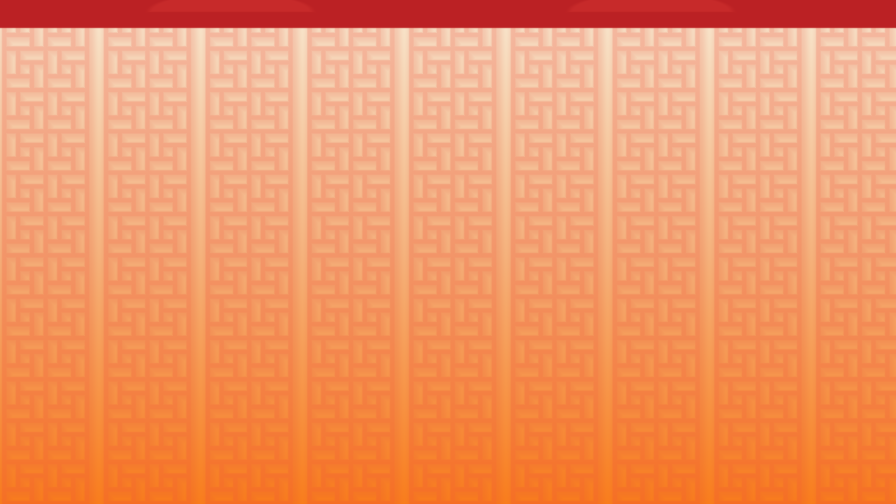
Reproduce this pattern procedurally as a Shadertoy shader.

```glsl
// Pinwheel lattice strips over a cream-to-orange gradient, under a red valance.

const float PITCH = 0.2019;                 // spacing of the strips
const float CELL = 0.0820;                  // size of one pinwheel cell
const vec2 ORIGIN = vec2(0.0086, 0.0015);   // lower left lattice corner
const float BAR_HALF_WIDTH = 0.0046;
const float VALANCE_HEIGHT = 0.0555;

// 1 inside a shape, 0 outside, with an edge of the given softness.
float coverage(float dist, float softness) {
    return 1.0 - smoothstep(-softness, softness, dist);
}

// Distance to an axis-aligned segment with the given centre and half extent.
float segmentDistance(vec2 p, vec2 centre, vec2 halfExtent) {
    return length(max(abs(p - centre) - halfExtent, 0.0));
}

// Distance to one half of the pinwheel: an upright and a crossbar.
float armDistance(vec2 c) {
    float upright = segmentDistance(c, vec2(1.0, 2.0) / 3.0, vec2(0.0, 1.0 / 3.0));
    float crossbar = segmentDistance(c, vec2(2.0, 2.0) / 3.0, vec2(1.0 / 3.0, 0.0));
    return min(upright, crossbar);
}

// Distance to the centre lines of a unit cell; half turns give the other arms.
float cellDistance(vec2 c) {
    vec2 border = min(c, 1.0 - c);
    float arms = min(armDistance(c), armDistance(1.0 - c));
    return min(arms, min(border.x, border.y));
}

// Distance to the repeated strips, each two cells wide.
float latticeDistance(vec2 p) {
    vec2 q = p - ORIGIN;
    float margin = 0.5 * (PITCH - 2.0 * CELL);
    q.x = mod(q.x + margin, PITCH) - margin;
    q /= CELL;
    float outside = max(abs(q.x - 1.0) - 1.0, 0.0);
    q.x = clamp(q.x, 0.0, 2.0);
    return CELL * (cellDistance(fract(q)) + outside);
}

// Three-stop vertical gradient.
vec3 backdrop(float y) {
    vec3 orange = vec3(0.975, 0.49, 0.11);
    vec3 peach = vec3(0.96, 0.70, 0.49);
    vec3 cream = vec3(0.97, 0.91, 0.82);
    vec3 lower = mix(orange, peach, clamp(y * 2.0, 0.0, 1.0));
    return mix(lower, cream, clamp(y * 2.0 - 1.0, 0.0, 1.0));
}

// Flat-bottomed dome, approximate distance; p is relative to its base centre.
float domeDistance(vec2 p, vec2 radius) {
    float ellipse = (length(p / radius) - 1.0) * radius.y;
    return max(ellipse, -p.y);
}

void mainImage(out vec4 fragColor, in vec2 fragCoord) {
    vec2 p = fragCoord / iResolution.y;
    float aspect = iResolution.x / iResolution.y;
    float pixel = 1.0 / iResolution.y;

    // Gradient, soft shadow toward the lower right, then the bars.
    vec3 color = backdrop(p.y);
    vec3 barTint = vec3(0.93, 0.30, 0.22);
    vec2 shadowOffset = vec2(0.005, -0.005);
    float shadow = 1.0 - smoothstep(0.0, 0.020, latticeDistance(p - shadowOffset));
    color = mix(color, barTint * 0.96, 0.17 * shadow);
    float bars = coverage(latticeDistance(p) - BAR_HALF_WIDTH, pixel);
    color = mix(color, mix(backdrop(p.y), barTint, 0.30), 0.9 * bars);

    // Valance with two mirrored domes.
    vec3 valance = vec3(0.735, 0.13, 0.14);
    vec3 domeRed = vec3(0.78, 0.165, 0.165);
    vec2 domePoint = vec2(abs(p.x - 0.492 * aspect) - 0.2345 * aspect, p.y - 0.9765);
    float dome = coverage(domeDistance(domePoint, vec2(0.162, 0.037)), pixel);
    valance = mix(valance, domeRed, dome);
    color = mix(color, valance, coverage(1.0 - VALANCE_HEIGHT - p.y, pixel));

    fragColor = vec4(color, 1.0);
}
```
